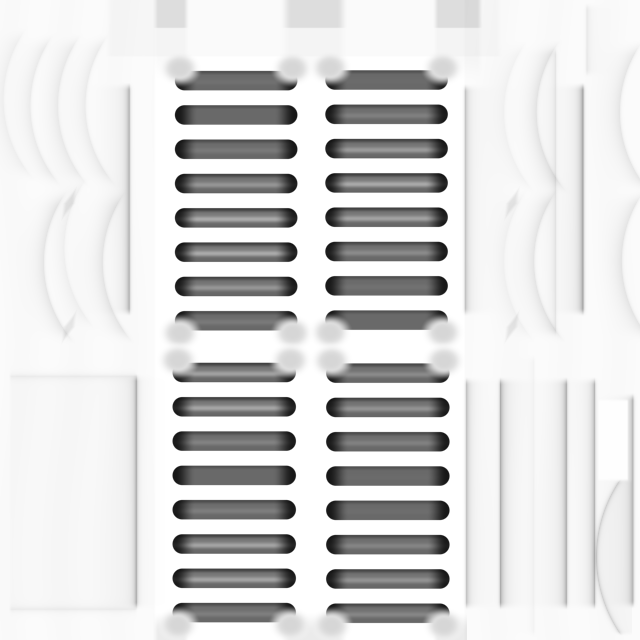
Reproduce this texture map procedurally as a WebGL 1 fragment shader.

```glsl
precision highp float;
uniform vec2 u_resolution;

// Soft window that is 1 between a and b
float band(float v, float a, float b, float soft) {
  return smoothstep(a - soft, a + soft, v) * (1.0 - smoothstep(b - soft, b + soft, v));
}

// Vertical crease: a sharp side and a side that fades away
float crease(vec2 p, float x, float top, float bottom, float side) {
  float d = (p.x - x) * side;
  float fade = d > 0.0 ? exp(-d / 0.004) + 0.35 * exp(-d / 0.018) : 1.35 * exp(d / 0.0016);
  return fade * band(p.y, top, bottom, 0.007);
}

// Left-bulging curved rib, shaded toward its outside
float rib(vec2 p, float left, float middle) {
  float d = length(p - vec2(left + 0.19, middle)) - 0.19;
  float fade = d > 0.0 ? exp(-d / 0.012) : exp(d / 0.002);
  return fade * band(p.y, middle - 0.1, middle + 0.115, 0.015) * step(p.x, left + 0.06);
}

// Column of eight slots; sheen holds peak row, frequency, strength
float vent(float shade, vec2 p, vec2 first, float halfWidth, vec3 sheen) {
  float pitch = 0.0536;
  float row = clamp(floor((p.y - first.y) / pitch + 0.5), 0.0, 7.0);
  vec2 q = p - first - vec2(0.0, row * pitch);
  float d = length(vec2(max(abs(q.x) - halfWidth + 0.0152, 0.0), q.y)) - 0.0152;
  float v = q.y / 0.0152;
  float glow = sheen.z * (0.5 + 0.5 * cos((row - sheen.x) * sheen.y));
  float metal = 0.41 + glow * (0.27 * exp(-5.0 * (v - 0.1) * (v - 0.1)) - 0.09 * v * v);
  metal += 0.035 * glow * sin(v * 9.0);
  metal *= mix(0.22, 1.0, smoothstep(0.004, 0.036, halfWidth - abs(q.x)));
  metal *= 1.0 - 0.25 * smoothstep(-0.5, -1.0, v);
  float soft = max(0.0012, 0.7 / u_resolution.y);
  shade = mix(shade, metal, 1.0 - smoothstep(-soft, soft, d));

  // Pale smudges over the four outer corners
  float fromEnd = min(abs(p.y - first.y + 0.019), abs(p.y - first.y - 7.0 * pitch - 0.019));
  float smudge = length(vec2((abs(p.x - first.x) - 0.088) * 0.85, fromEnd));
  float pale = mix(0.84, 0.98, smoothstep(0.006, 0.032, smudge));
  return mix(shade, pale, 1.0 - smoothstep(0.013, 0.031, smudge));
}

void main() {
  vec2 p = gl_FragCoord.xy / u_resolution;
  p.y = 1.0 - p.y;

  // White field with faintly tinted side panels
  float centre = band(p.x, 0.242, 0.726, 0.002);
  float shade = mix(0.985, 1.0, centre);
  shade -= 0.008 * (1.0 - centre) * (0.5 + 0.5 * sin(p.x * 74.0 + sin(p.y * 9.0)));

  // Grey pillars at the top and bottom borders
  float pillars = band(p.x, 0.243, 0.291, 0.005) + band(p.x, 0.447, 0.535, 0.009)
                + band(p.x, 0.681, 0.75, 0.005);
  float topFade = 1.0 - smoothstep(0.085, 0.13, p.y);
  shade -= pillars * (0.09 * (1.0 - smoothstep(0.042, 0.045, p.y)) + 0.025 * topFade);
  shade -= 0.02 * band(p.x, 0.17, 0.78, 0.006) * (1.0 - smoothstep(0.086, 0.09, p.y));
  shade -= 0.08 * pillars * smoothstep(0.955, 0.985, p.y) * step(p.x, 0.73);

  // Curved ribs on both sides
  float ribs = 0.0;
  for (int i = 0; i < 3; i++) {
    float k = float(i);
    ribs += rib(p, 0.047 + 0.043 * k, 0.165) * 0.75;
    if (i < 2) {
      float y = 0.175 + 0.233 * k;
      ribs += rib(p, 0.068 + 0.092 * k, 0.41);
      ribs += rib(p, 0.838 - 0.004 * k, y) + rib(p, 0.968 + 0.003 * k, y);
      ribs += 0.4 * rib(p, 0.787, y) + 0.5 * rib(p, 0.005 + 0.095 * k, y - 0.02);
    }
  }
  shade -= 0.085 * ribs;

  // Small wedges where the ribs meet
  for (int i = 0; i < 4; i++) {
    float k = float(i);
    vec2 q = p - vec2(0.108 + 0.692 * mod(k, 2.0), 0.318 + 0.193 * floor(k / 2.0));
    float d = abs(q.x + 0.45 * q.y) + 0.35 * abs(q.y);
    shade -= 0.08 * (1.0 - smoothstep(0.003, 0.011, d));
  }

  // Lower left panel with soft borders
  float panelX = band(p.x, 0.016, 0.213, 0.003);
  float panelY = band(p.y, 0.588, 0.952, 0.003);
  shade -= 0.012 * panelX * panelY;
  float rim = exp(-abs(p.y - 0.588) / 0.004) + exp(-abs(p.y - 0.952) / 0.004);
  shade -= 0.055 * panelX * rim;
  shade -= 0.17 * crease(p, 0.213, 0.59, 0.947, -1.0);
  shade -= 0.07 * crease(p, 0.213, 0.59, 0.947, 1.0);

  // Upright creases, upper then lower
  shade -= 0.22 * crease(p, 0.202, 0.135, 0.488, -1.0);
  shade -= 0.17 * crease(p, 0.727, 0.137, 0.488, 1.0);
  shade -= 0.27 * crease(p, 0.911, 0.135, 0.488, -1.0);
  shade -= 0.06 * crease(p, 0.868, 0.08, 0.52, -1.0);
  shade -= 0.06 * crease(p, 0.917, 0.01, 0.115, 1.0);
  shade -= 0.17 * crease(p, 0.729, 0.595, 0.947, 1.0);
  shade -= 0.22 * crease(p, 0.782, 0.595, 0.947, 1.0);
  shade -= 0.22 * crease(p, 0.885, 0.595, 0.947, -1.0);
  shade -= 0.20 * crease(p, 0.929, 0.595, 0.947, -1.0);
  shade -= 0.22 * crease(p, 0.989, 0.62, 0.945, -1.0);
  shade -= 0.025 * crease(p, 0.834, 0.56, 0.99, -1.0);

  // White block above a large tinted disc in the lower right
  float block = band(p.x, 0.935, 0.981, 0.002) * band(p.y, 0.625, 0.75, 0.003);
  shade = mix(shade, 0.995, block);
  float disc = length(p - vec2(1.145, 0.87)) - 0.213;
  float discMask = band(p.y, 0.752, 0.99, 0.004) * (1.0 - step(0.987, p.x));
  shade -= discMask * (0.025 * smoothstep(0.002, -0.002, disc) + 0.15 * exp(-abs(disc) / 0.0025));

  // Four slotted vents
  shade = vent(shade, p, vec2(0.369, 0.126), 0.0957, vec3(4.5, 0.85, 0.9));
  shade = vent(shade, p, vec2(0.604, 0.125), 0.0957, vec3(3.2, 0.85, 0.85));
  shade = vent(shade, p, vec2(0.366, 0.582), 0.0964, vec3(5.5, 1.28, 0.85));
  shade = vent(shade, p, vec2(0.606, 0.583), 0.0964, vec3(0.8, 1.2, 0.55));

  gl_FragColor = vec4(vec3(clamp(shade, 0.0, 1.0)), 1.0);
}
```
